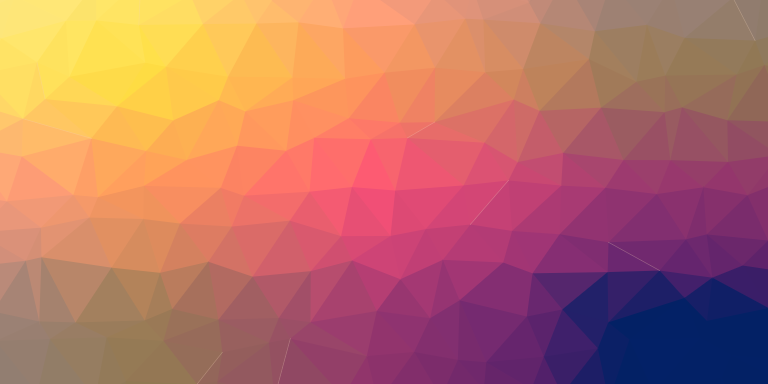
This background is drawn by a Shadertoy shader. Its source:

```glsl
const vec2 CELL = vec2(0.128, 0.104);      // mesh pitch, in canvas heights
const vec2 GRID_ORIGIN = vec2(0.02, 0.089);
const vec2 JITTER = vec2(0.74, 0.64);      // full vertex wander, in cells
const float FACET_VARIATION = 0.010;
const float SEAM_CHANCE = 0.03;
const float SEAM_WIDTH = 0.0016;
const float SEAM_OPACITY = 0.32;

const vec3 PALE_YELLOW = vec3(1.00, 0.91, 0.50);
const vec3 YELLOW = vec3(1.00, 0.87, 0.26);
const vec3 PINK = vec3(1.00, 0.33, 0.46);
const vec3 PURPLE = vec3(0.64, 0.21, 0.46);
const vec3 INDIGO = vec3(0.24, 0.11, 0.42);
const vec3 DUSK = vec3(0.13, 0.07, 0.38);
const vec3 NAVY = vec3(0.01, 0.13, 0.40);
const vec3 SEAM_COLOR = vec3(0.95, 0.82, 0.72);

vec2 hash2(vec2 p) {
    vec3 q = fract(vec3(p.xyx) * vec3(0.1031, 0.1030, 0.0973));
    q += dot(q, q.yzx + 33.33);
    return fract((q.xx + q.yz) * q.zy);
}

// Jittered mesh vertex; odd rows are shifted by half a cell
vec2 meshVertex(vec2 id) {
    float rowShift = 0.5 * mod(id.y, 2.0);
    vec2 wander = (hash2(id + 57.0) - 0.5) * JITTER;
    return GRID_ORIGIN + CELL * (id + vec2(rowShift, 0.0) + wander);
}

vec3 ramp(float t) {
    vec3 color = mix(PALE_YELLOW, YELLOW, smoothstep(0.0, 0.20, t));
    color = mix(color, PINK, clamp((t - 0.20) / 0.28, 0.0, 1.0));
    color = mix(color, PURPLE, clamp((t - 0.48) / 0.19, 0.0, 1.0));
    color = mix(color, INDIGO, clamp((t - 0.67) / 0.13, 0.0, 1.0));
    return mix(color, DUSK, clamp((t - 0.80) / 0.20, 0.0, 1.0));
}

// Average of one ramp across and the same ramp downwards, navy in the low right
vec3 backdrop(vec2 p, float aspect) {
    vec2 t = vec2(p.x / aspect, 1.0 - p.y);
    vec3 color = 0.5 * (ramp(t.x) + ramp(t.y));
    return mix(color, NAVY, smoothstep(0.70, 0.83, min(t.x, t.y)));
}

float cross2(vec2 a, vec2 b) {
    return a.x * b.y - a.y * b.x;
}

// Signed distance to the line a-b, positive on its left
float leftOf(vec2 p, vec2 a, vec2 b) {
    return cross2(normalize(b - a), p - a);
}

float segmentDistance(vec2 p, vec2 a, vec2 b) {
    vec2 ab = b - a;
    return length(p - a - ab * clamp(dot(p - a, ab) / dot(ab, ab), 0.0, 1.0));
}

// Delaunay test: true when the opposite angles at a and c sum to at most pi
bool splitsAlongBD(vec2 a, vec2 b, vec2 c, vec2 d) {
    float sineOfSum = cross2(b - a, d - a) * dot(d - c, b - c)
                    + dot(b - a, d - a) * cross2(d - c, b - c);
    return sineOfSum >= 0.0;
}

// Flat facet colour in rgb, weighted by its coverage in a
vec4 facet(vec2 p, vec2 a, vec2 b, vec2 c, float shade, float pixel, float aspect) {
    float inside = min(leftOf(p, a, b), min(leftOf(p, b, c), leftOf(p, c, a)));
    float coverage = clamp(inside / pixel + 0.5, 0.0, 1.0);
    vec3 color = backdrop((a + b + c) / 3.0, aspect);
    color *= 1.0 + FACET_VARIATION * (2.0 * shade - 1.0);
    return vec4(color, 1.0) * coverage;
}

void mainImage(out vec4 fragColor, in vec2 fragCoord) {
    float pixel = 1.0 / iResolution.y;
    float aspect = iResolution.x * pixel;
    vec2 p = fragCoord * pixel;
    vec2 home = floor((p - GRID_ORIGIN) / CELL);
    vec4 total = vec4(0.0);
    float seam = 0.0;

    // Two facets for every nearby mesh cell
    for (int j = -1; j <= 1; j++) {
        for (int i = -2; i <= 1; i++) {
            vec2 id = home + vec2(i, j);
            float odd = mod(id.y, 2.0);
            vec2 a = meshVertex(id);
            vec2 b = meshVertex(id + vec2(1.0, 0.0));
            vec2 c = meshVertex(id + vec2(1.0 + 0.0 * odd, 1.0));
            vec2 d = meshVertex(id + vec2(0.0, 1.0));
            vec2 shade = hash2(id + 211.0);

            // Rotate the corners so that the split always runs start to end
            bool alongBD = splitsAlongBD(a, b, c, d);
            vec2 start = alongBD ? b : a;
            vec2 end = alongBD ? d : c;
            vec2 rightTip = alongBD ? c : b;
            vec2 leftTip = alongBD ? a : d;
            total += facet(p, start, rightTip, end, shade.x, pixel, aspect);
            total += facet(p, start, end, leftTip, shade.y, pixel, aspect);

            // Rare pale hairline along the split
            float hasSeam = step(hash2(id + 401.0).x, SEAM_CHANCE);
            float gap = segmentDistance(p, start, end) - 0.5 * SEAM_WIDTH;
            seam = max(seam, hasSeam * clamp(0.5 - gap / pixel, 0.0, 1.0));
        }
    }

    vec3 color = total.a > 0.001 ? total.rgb / total.a : backdrop(p, aspect);
    fragColor = vec4(mix(color, SEAM_COLOR, SEAM_OPACITY * seam), 1.0);
}
```
